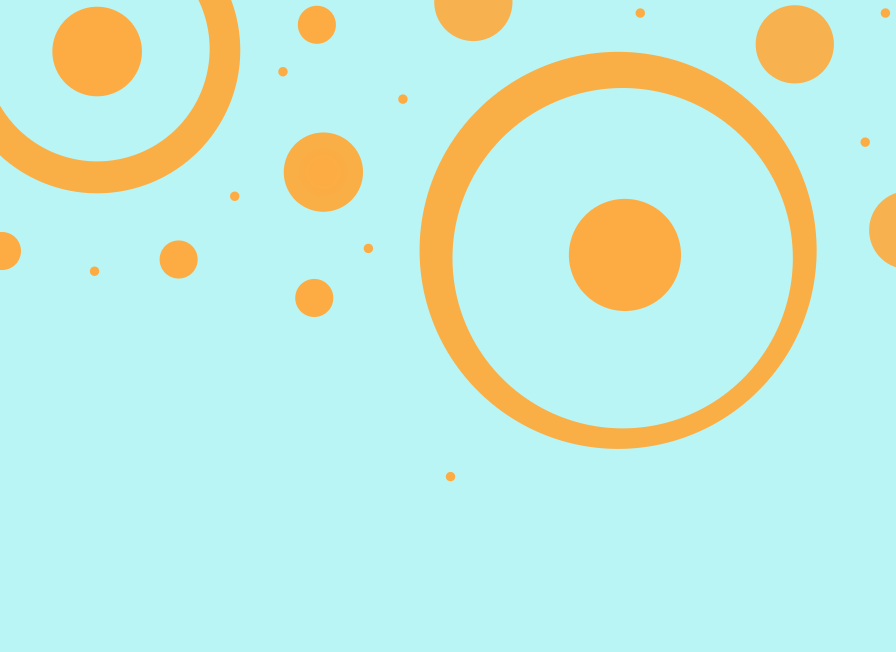
Write a WebGL 2 fragment shader that draws this background.

```glsl
#version 300 es
precision highp float;
// Flat orange discs, dots and two off-centre rings over pale aqua.
// Each shape is a circle distance function with a one-pixel soft edge;
// lengths are in hundredths of the canvas height.
uniform vec2 u_resolution;
out vec4 fragColor;

const vec3 AQUA = vec3(0.73, 0.96, 0.96);
const vec3 ORANGE = vec3(0.99, 0.675, 0.26);
const vec3 RING_ORANGE = vec3(0.98, 0.682, 0.275);
const vec3 PALE_ORANGE = vec3(0.97, 0.695, 0.31);

float circle(vec2 p, vec2 center, float radius) {
    return length(p - center) - radius;
}

// Coverage of a signed distance, softened over one pixel
float cover(float dist) {
    float pixel = 100.0 / u_resolution.y;
    return clamp(0.5 - dist / pixel, 0.0, 1.0);
}

// Outer circle with an independently placed hole
float ring(vec2 p, vec2 center, float radius, vec2 holeCenter, float holeRadius) {
    return max(circle(p, center, radius), -circle(p, holeCenter, holeRadius));
}

void main() {
    vec2 p = 100.0 * gl_FragCoord.xy / u_resolution.y;
    vec3 color = AQUA;

    // Two large rings; the right one is thicker at its upper left
    float rings = ring(p, vec2(14.9, 92.3), 21.95, vec2(14.9, 92.5), 17.25);
    rings = min(rings, ring(p, vec2(94.8, 61.6), 30.45, vec2(95.5, 60.4), 26.1));
    color = mix(color, RING_ORANGE, cover(rings));

    // Discs inside the rings
    float discs = circle(p, vec2(14.9, 92.1), 6.87);
    discs = min(discs, circle(p, vec2(95.85, 60.9), 8.6));

    // Small discs
    vec2 small[4] = vec2[4](vec2(48.6, 96.2), vec2(27.4, 60.2),
                            vec2(48.2, 54.3), vec2(0.3, 61.5));
    for (int i = 0; i < 4; i++) discs = min(discs, circle(p, small[i], 2.92));

    // Tiny dots
    vec2 dots[9] = vec2[9](vec2(43.4, 89.0), vec2(61.8, 84.8), vec2(36.0, 69.9),
                           vec2(14.5, 58.4), vec2(56.5, 61.9), vec2(98.2, 98.0),
                           vec2(132.7, 78.2), vec2(135.8, 98.0), vec2(69.1, 26.9));
    for (int i = 0; i < 9; i++) discs = min(discs, circle(p, dots[i], 0.72));
    color = mix(color, ORANGE, cover(discs));

    // Medium paler discs along the top and right edges
    vec2 pale[3] = vec2[3](vec2(72.6, 99.7), vec2(121.9, 93.2), vec2(139.3, 64.7));
    float paleDiscs = 1e3;
    for (int i = 0; i < 3; i++) paleDiscs = min(paleDiscs, circle(p, pale[i], 6.0));
    color = mix(color, PALE_ORANGE, cover(paleDiscs));

    // Medium disc with a faintly richer core
    vec2 coreCenter = vec2(49.6, 73.6);
    vec3 coreColor = mix(ORANGE, RING_ORANGE, smoothstep(1.0, 5.0, length(p - coreCenter)));
    color = mix(color, coreColor, cover(circle(p, coreCenter, 6.08)));

    fragColor = vec4(color, 1.0);
}
```
